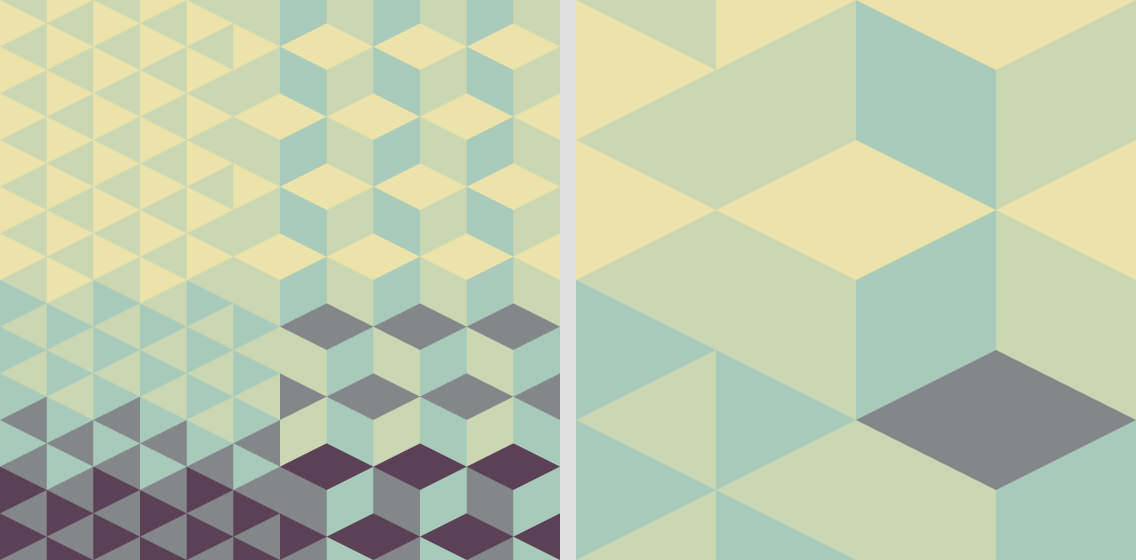
Left, the full canvas; right, a detail of the centre.
This pattern is drawn by a WebGL 1 fragment shader. Its source:

```glsl
precision highp float;
// Triangle mosaic on the left that turns into stacked cubes on the right, in stacked colour bands.

uniform vec2 u_resolution;

const float CELLS = 12.0;      // columns across and triangle sides down
const float SAMPLES = 4.0;     // antialiasing samples per axis

const vec3 SAGE = vec3(0.796, 0.841, 0.699);
const vec3 TEAL = vec3(0.655, 0.791, 0.730);
const vec3 CREAM = vec3(0.920, 0.890, 0.668);
const vec3 GREY = vec3(0.514, 0.530, 0.540);
const vec3 PLUM = vec3(0.360, 0.250, 0.338);

// Three colours stacked downwards, changing at two depths.
vec3 bands(float depth, float first, float second, vec3 a, vec3 b, vec3 c) {
  return mix(mix(a, b, step(first, depth)), c, step(second, depth));
}

// Nearest value to y on the unit lattice shifted by offset.
float nearestTip(float y, float offset) {
  return floor(y - offset + 0.5) + offset;
}

// Offset to the nearest point of a lattice with the given period.
vec2 latticeOffset(vec2 p, vec2 center, vec2 period) {
  return mod(p - center + 0.5 * period, period) - 0.5 * period;
}

bool insideRhombus(vec2 d) {
  return abs(d.x) + 2.0 * abs(d.y) < 1.0;
}

// Cubes: rhombic lids over side faces that alternate by column.
vec3 cubeColor(vec2 p) {
  vec2 period = vec2(2.0, 3.0);
  bool lid = insideRhombus(latticeOffset(p, vec2(1.0, 1.0), period))
          || insideRhombus(latticeOffset(p, vec2(0.0, 2.5), period));
  if (lid) return bands(p.y, 6.25, 9.25, CREAM, GREY, PLUM);

  bool oddColumn = mod(floor(p.x), 2.0) > 0.5;
  return oddColumn ? bands(p.y, 7.0, 10.0, SAGE, TEAL, TEAL)
                   : bands(p.y, 7.0, 10.0, TEAL, SAGE, GREY);
}

// Triangles: each column interlocks left- and right-pointing ones.
vec3 triangleColor(vec2 p, float column, float leftTip, bool pointsLeft) {
  if (pointsLeft) {
    float greyStart = 8.75 + 0.5 * step(4.0, column);
    return mix(SAGE, GREY, step(greyStart, leftTip));
  }
  float rightTip = nearestTip(p.y, 0.5 * mod(column + 1.0, 2.0));
  return bands(rightTip, 6.25, 10.25, CREAM, TEAL, PLUM);
}

// Chooses the pattern; p runs rightwards and downwards in cells.
vec3 mosaic(vec2 p) {
  float column = floor(p.x);
  float leftTip = nearestTip(p.y, 0.5 * mod(column, 2.0));
  bool pointsLeft = abs(p.y - leftTip) < 0.5 * fract(p.x);
  float rightTip = nearestTip(p.y, 0.5 * mod(column + 1.0, 2.0));
  float tip = pointsLeft ? leftTip : rightTip;

  // The upper cubes reach one column further left.
  float cubeStart = tip < 6.75 ? 5.0 : 6.0;
  if (column >= cubeStart) return cubeColor(p);
  return triangleColor(p, column, leftTip, pointsLeft);
}

void main() {
  vec3 sum = vec3(0.0);
  for (float j = 0.0; j < SAMPLES; j += 1.0) {
    for (float i = 0.0; i < SAMPLES; i += 1.0) {
      vec2 jitter = (vec2(i, j) + 0.5) / SAMPLES - 0.5;
      vec2 uv = (gl_FragCoord.xy + jitter) / u_resolution;
      sum += mosaic(CELLS * vec2(uv.x, 1.0 - uv.y));
    }
  }
  gl_FragColor = vec4(sum / (SAMPLES * SAMPLES), 1.0);
}
```
